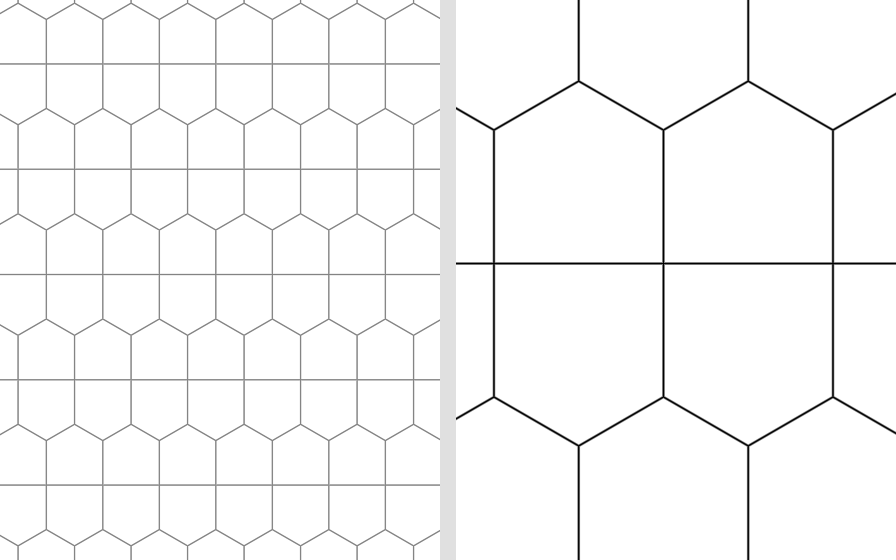
Left, the full canvas; right, a detail of the centre.
Give the GLSL for this pattern, as a Shadertoy shader.

```glsl
// Thin black outlines of stretched hexagons in staggered rows, each row split by a level line.

// Line coverage, integrated over a soft pixel footprint.
float lineCoverage(float dist, float halfWidth, float pixel) {
    return smoothstep(-pixel, pixel, dist + halfWidth)
         - smoothstep(-pixel, pixel, dist - halfWidth);
}

// Distance to the nearest line of the hexagon grid.
float hexGridDistance(vec2 p, vec2 pitch) {
    // Fold into one quarter of a cell, with a crossing at the origin
    float row = round(p.y / pitch.y);
    float x = p.x / pitch.x + 0.5 * mod(row, 2.0);
    vec2 q = abs(vec2((x - round(x)) * pitch.x, p.y - row * pitch.y));

    // Upright sides end where the 30 degree edges begin
    float slope = tan(radians(30.0));
    float halfSide = 0.5 * (pitch.y - 0.5 * pitch.x * slope);
    float upright = length(vec2(q.x, max(q.y - halfSide, 0.0)));
    float zigzag = abs(q.y - halfSide - q.x * slope) * cos(radians(30.0));
    return min(q.y, min(upright, zigzag));
}

void mainImage(out vec4 fragColor, in vec2 fragCoord) {
    vec2 p = fragCoord / iResolution.y;
    float dist = hexGridDistance(p - vec2(0.3854, 0.5098), vec2(0.1009, 0.188));
    float ink = lineCoverage(dist, 0.0006, 1.0 / iResolution.y);
    fragColor = vec4(vec3(1.0 - ink), 1.0);
}
```
